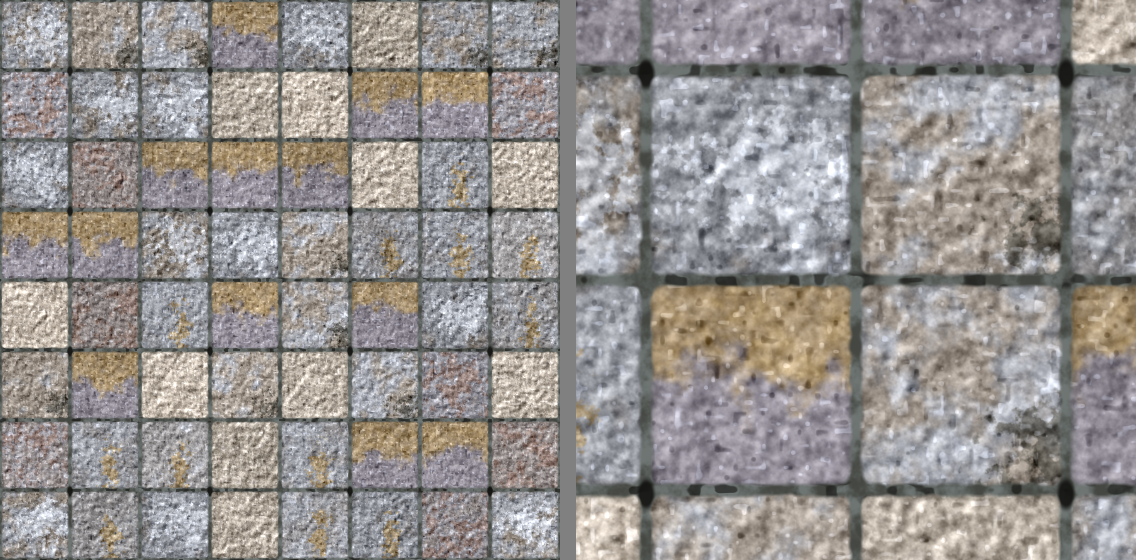
Left, the full canvas; right, a detail of the centre.
Reproduce this texture procedurally as a WebGL 2 fragment shader.

```glsl
#version 300 es
precision highp float;

uniform vec2 u_resolution;
out vec4 fragColor;

const float TILES = 8.0;
const float TILE_HALF = 0.473;
const float CORNER = 0.045;

const vec3 CREAM = vec3(0.74, 0.70, 0.65);
const vec3 WARM_GREY = vec3(0.63, 0.59, 0.55);
const vec3 COOL_GREY = vec3(0.60, 0.61, 0.64);
const vec3 MAUVE = vec3(0.57, 0.55, 0.59);
const vec3 OCHRE = vec3(0.64, 0.54, 0.37);
const vec3 RUST = vec3(0.49, 0.37, 0.32);
const vec3 CHALK = vec3(0.82, 0.84, 0.88);
const vec3 SHADOW = vec3(0.30, 0.29, 0.26);
const vec3 GROUT_DARK = vec3(0.27, 0.28, 0.26);
const vec3 GROUT_LIGHT = vec3(0.43, 0.46, 0.45);
const vec3 PIT = vec3(0.07, 0.07, 0.06);

float hash(vec2 p) {
  vec3 q = fract(p.xyx * vec3(0.1031, 0.1030, 0.0973));
  q += dot(q, q.yzx + 33.33);
  return fract((q.x + q.y) * q.z);
}

float noise(vec2 p) {
  vec2 i = floor(p), f = fract(p);
  f = f * f * (3.0 - 2.0 * f);
  vec2 e = vec2(0.0, 1.0);
  return mix(mix(hash(i), hash(i + e.yx), f.x),
             mix(hash(i + e.xy), hash(i + e.yy), f.x), f.y);
}

float fbm(vec2 p) {
  float sum = 0.0, weight = 0.5;
  for (int i = 0; i < 4; i++) {
    sum += weight * noise(p);
    p = mat2(1.6, 1.2, -1.2, 1.6) * p + 5.3;
    weight *= 0.55;
  }
  return sum / 0.99;
}

float roundedBox(vec2 p, float halfSize, float radius) {
  vec2 d = abs(p) - halfSize + radius;
  return length(max(d, 0.0)) + min(max(d.x, d.y), 0.0) - radius;
}

// Ragged elliptical stain, 1 inside and 0 outside
float stain(vec2 p, vec2 center, vec2 radius, float ragged) {
  float d = length((p - center) / radius) + (0.5 - ragged) * 3.0;
  return 1.0 - smoothstep(0.45, 1.05, d);
}

// Height difference toward a light at the upper left
float relief(vec2 p, float scale) {
  return fbm(p * scale) - fbm(p * scale + vec2(-0.35, 0.45));
}

vec3 stoneColor(vec2 local, vec2 cell) {
  float kind = hash(cell + 3.7);
  float tint = hash(cell + 21.3);
  vec2 p = local + 9.0 * vec2(hash(cell + 41.0), hash(cell + 67.0));
  float broad = fbm(p * 5.0);
  float fine = fbm(p * 15.0 + 31.0);
  float rough = 0.75;

  vec3 color = mix(WARM_GREY, COOL_GREY, smoothstep(0.2, 0.8, tint + (broad - 0.5) * 1.6));
  if (kind < 0.25) {
    // Pale, coarse split face
    color = mix(CREAM, WARM_GREY, smoothstep(0.45, 0.8, fine) * 0.7);
    rough = 0.95;
  } else if (kind < 0.38) {
    // Ochre band above smoother mauve
    float band = smoothstep(-0.08, 0.16, local.y + (broad - 0.5) * 0.7);
    color = mix(MAUVE, OCHRE, band * (0.6 + 0.4 * fine));
    color += (noise(p * vec2(32.0, 7.0)) - 0.5) * 0.06;
    rough = 0.5;
  } else if (kind < 0.54) {
    // Chalky bloom with a drip under it
    float bloom = max(stain(local, vec2(0.15, 0.02), vec2(0.42, 0.28), fine),
                      stain(local, vec2(0.24, -0.28), vec2(0.09, 0.25), broad));
    color = mix(color * 0.94, CHALK, bloom * 0.75);
  } else if (kind < 0.68) {
    // Rusty flakes
    float flakes = smoothstep(0.48, 0.64, broad * 0.6 + fine * 0.4);
    color = mix(mix(color, MAUVE, 0.4), RUST, flakes * 0.65);
  } else if (kind < 0.83) {
    // Cool face with a narrow ochre run
    float run = stain(local, vec2(0.08, -0.22), vec2(0.13, 0.33), fine);
    color = mix(mix(color, COOL_GREY, 0.6), OCHRE, run * 0.75);
  } else {
    // Grey face with a dark chipped corner
    float chip = stain(local, vec2(0.4, -0.32), vec2(0.24, 0.18), fine);
    color = mix(color, SHADOW, chip * 0.7);
  }

  // Grain, pits and bright specks
  color *= 0.94 + 0.14 * hash(cell + 87.0);
  color += (broad - 0.5) * 0.22 + relief(p, 13.0) * rough * 0.75;
  color += (noise(p * 42.0) - 0.5) * 0.13;
  color += vec3(0.14, 0.15, 0.17) * smoothstep(0.74, 0.92, noise(p * 29.0 + 7.0));
  color -= 0.16 * smoothstep(0.76, 0.95, noise(p * 23.0 + 19.0));
  return color;
}

vec3 groutColor(vec2 grid) {
  vec2 joint = floor(grid + 0.5);
  vec2 d = grid - joint;
  vec3 color = mix(GROUT_DARK, GROUT_LIGHT, smoothstep(0.25, 0.75, fbm(grid * 12.0)));
  float onRow = 1.0 - smoothstep(0.02, 0.05, abs(d.y));
  color = mix(color, PIT, onRow * 0.6 * smoothstep(0.6, 0.8, noise(grid * vec2(17.0, 25.0))));
  // Deep pits where odd rows and columns cross
  float odd = mod(joint.x, 2.0) * mod(joint.y, 2.0);
  float pit = 1.0 - smoothstep(0.6, 1.15, length((d + vec2(0.0, 0.02)) / vec2(0.045, 0.08)));
  return mix(color, PIT, pit * odd * 0.9);
}

void main() {
  vec2 grid = gl_FragCoord.xy / u_resolution * TILES;
  vec2 cell = floor(grid);
  vec2 local = grid - cell - 0.5;
  float pixel = TILES / min(u_resolution.x, u_resolution.y);

  float edge = roundedBox(local, TILE_HALF, CORNER) + (noise(grid * 19.0) - 0.5) * 0.016;
  float soft = max(pixel, 0.012);
  float cover = 1.0 - smoothstep(-soft, soft, edge);
  vec3 stone = stoneColor(local, cell) * mix(0.88, 1.0, smoothstep(0.0, 0.035, -edge));
  fragColor = vec4(clamp(mix(groutColor(grid), stone, cover), 0.0, 1.0), 1.0);
}
```
